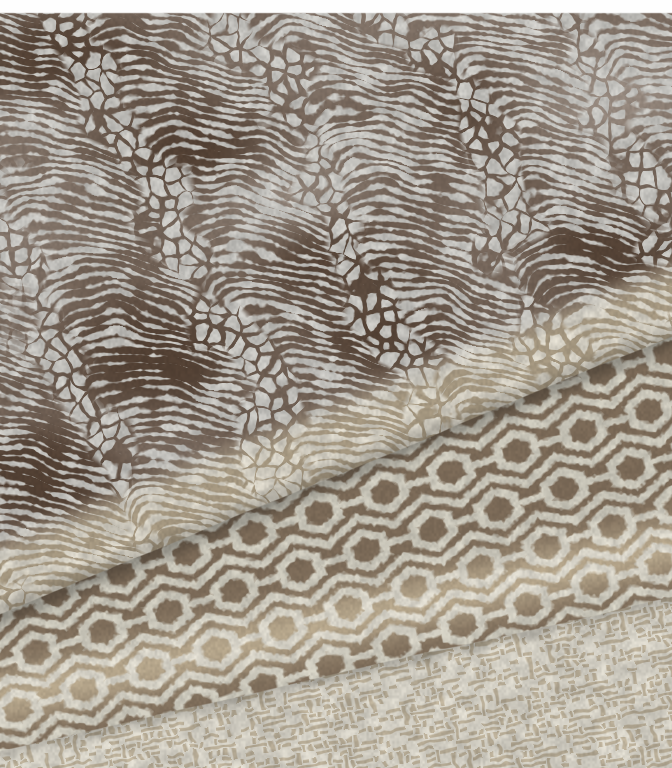
Reproduce this texture procedurally as a Shadertoy shader.

```glsl
// Three overlapping woven fabrics: feathered streaks, a hexagon lattice and a speckled weave.

// Layout, in canvas heights: (height at the left side, slope)
const vec2 UPPER_EDGE = vec2(0.199, 0.415);
const vec2 LOWER_EDGE = vec2(0.023, 0.228);
const float TOP_STRIP = 0.983;
const float ROLL_HEIGHT = 0.1;

// Feathered streaks
const vec2 SPINE_ANCHOR = vec2(0.202, 0.74);
const float SPINE_LEAN = 0.5;
const float SPINE_SPACING = 0.222;
const float STREAK_SPACING = 0.0122;
const float PEBBLE_SCALE = 50.0;

// Broad tone of the streaked cloth: (x, y, brightness)
const vec2 TONE_RADIUS = vec2(0.1, 0.06);
const vec3 TONES[10] = vec3[10](
    vec3(0.25, 0.80, -0.8), vec3(0.04, 0.38, -1.0), vec3(0.20, 0.53, -0.8), vec3(0.43, 0.67, -0.7),
    vec3(0.50, 0.56, -0.7), vec3(0.07, 0.94, -0.6), vec3(0.58, 0.88, -0.5), vec3(0.78, 0.67, -0.6),
    vec3(0.37, 0.74, 0.7), vec3(0.78, 0.86, 0.7));

// Lattice and weave
const float LATTICE_SIZE = 0.09;
const float LATTICE_ANGLE = 0.3;
const float LATTICE_SQUASH = 1.2;
const float WEAVE_SCALE = 100.0;
const float WEAVE_ANGLE = 0.2;

// Thread colours
const vec3 DARK_BROWN = vec3(0.32, 0.25, 0.2);
const vec3 TAUPE = vec3(0.59, 0.54, 0.5);
const vec3 GOLD = vec3(0.75, 0.69, 0.58);
const vec3 SILVER = vec3(0.81, 0.81, 0.795);
const vec3 CREAM = vec3(0.86, 0.845, 0.8);

float hash(vec2 q) {
    vec3 a = fract(q.xyx * 0.1031);
    a += dot(a, a.yzx + 33.33);
    return fract((a.x + a.y) * a.z);
}

float noise(vec2 q) {
    vec2 i = floor(q), f = fract(q);
    f = f * f * (3.0 - 2.0 * f);
    return mix(mix(hash(i), hash(i + vec2(1, 0)), f.x),
               mix(hash(i + vec2(0, 1)), hash(i + vec2(1, 1)), f.x), f.y);
}

float fbm(vec2 q) { return 0.6 * noise(q) + 0.4 * noise(q * 2.3 + 7.3); }

vec2 rotate(vec2 q, float angle) {
    float c = cos(angle), s = sin(angle);
    return vec2(c * q.x + s * q.y, c * q.y - s * q.x);
}

float edgeHeight(vec2 edge, float x) { return edge.x + edge.y * x; }

// Gap between the two nearest scattered centres: zero on pebble borders
float pebbleGap(vec2 q) {
    float nearest = 9.0, second = 9.0;
    for (int j = -1; j <= 1; j++)
    for (int i = -1; i <= 1; i++) {
        vec2 id = floor(q) + vec2(i, j);
        float d = length(q - id - vec2(hash(id), hash(id + 57.0)));
        second = min(second, max(nearest, d));
        nearest = min(nearest, d);
    }
    return second - nearest;
}

float broadTone(vec2 p) {
    float tone = 0.7 * (fbm(p * vec2(6.0, 11.0) + 11.0) - 0.5);
    for (int i = 0; i < 10; i++) {
        vec2 d = (p - TONES[i].xy) / TONE_RADIUS;
        tone += TONES[i].z * exp(-dot(d, d));
    }
    return clamp(tone, -1.0, 1.0);
}

vec3 streakFabric(vec2 p) {
    float height = (p.y - edgeHeight(UPPER_EDGE, p.x)) / ROLL_HEIGHT;
    float roll = 1.0 - smoothstep(0.6, 1.15, height);
    float fray = noise(p * 230.0) + noise(p * 120.0) - 1.0;
    float tone = mix(broadTone(p), 0.3, roll);

    // Streaks curve away from leaning spines
    float spineX = SPINE_ANCHOR.x + SPINE_LEAN * (SPINE_ANCHOR.y - p.y);
    float across = fract((p.x - spineX) / SPINE_SPACING + 0.4 * (fbm(p * 6.0) - 0.5));
    float toSpine = min(across, 1.0 - across);
    float flow = p.y - 0.075 * (1.0 - exp(-5.0 * across)) + 0.085 * across;
    float phase = flow / STREAK_SPACING + 1.3 * noise(p * 26.0);
    float ridge = abs(fract(phase) - 0.5) * 2.0;
    float breaks = noise(vec2(p.x * 40.0, floor(phase) * 3.7)) + 0.8 * noise(p * 55.0) - 0.9;
    float width = 0.46 + 0.85 * breaks + 0.22 * tone;
    float streak = smoothstep(-0.25, 0.25, width - ridge + 0.4 * fray);

    // Pebbles gather along each spine
    vec2 bent = p + 0.012 * vec2(noise(p * 50.0), noise(p * 50.0 + 31.0));
    float gap = pebbleGap(bent * PEBBLE_SCALE) + 0.14 * fray + 0.3 * (noise(p * 32.0) - 0.5);
    float pebble = smoothstep(0.12, 0.3, gap);
    float nearSpine = 1.0 - smoothstep(0.1, 0.18, toSpine + 0.3 * (noise(p * 24.0) - 0.5));
    float pale = mix(streak, pebble, nearSpine);

    vec3 ground = mix(DARK_BROWN, TAUPE, smoothstep(-0.9, 0.8, tone));
    ground = mix(ground, GOLD * 0.87, roll * 0.9);
    vec3 thread = mix(SILVER, CREAM, roll) * (0.88 + 0.17 * noise(p * 90.0));
    float shade = mix(0.84, 1.0, smoothstep(0.0, 0.3, height));
    return mix(ground, thread, pale * 0.92) * shade;
}

vec3 latticeFabric(vec2 p) {
    float height = p.y - edgeHeight(LOWER_EDGE, p.x);
    float overhang = edgeHeight(UPPER_EDGE, p.x) - p.y;
    vec2 q = rotate(p, LATTICE_ANGLE) * vec2(1.0, LATTICE_SQUASH) / LATTICE_SIZE;

    // Nearest centre of the staggered hexagons
    vec2 period = vec2(1.0, 1.7320508);
    vec2 a = mod(q, period) - 0.5 * period;
    vec2 b = mod(q - 0.5 * period, period) - 0.5 * period;
    vec2 g = abs(dot(a, a) < dot(b, b) ? a : b);
    float slanted = dot(g, vec2(0.5, 0.866));
    float ring = abs(max(slanted, g.x) - 0.265) - 0.07;
    float zigzag = abs(slanted - 0.5) - 0.065;
    float link = max(g.y - 0.06, 0.26 - g.x);
    float line = min(ring, min(zigzag, link)) + 0.05 * (noise(p * 230.0) - 0.5);
    float pale = 1.0 - smoothstep(-0.03, 0.03, line);

    // Satin sheen along the lower fold
    float offset = (height - 0.067) / 0.04;
    float sheen = exp(-offset * offset);
    vec3 ground = mix(mix(DARK_BROWN, GOLD, 0.36), GOLD, sheen * 0.85);
    vec3 thread = mix(SILVER * vec3(0.98, 0.965, 0.92), CREAM, sheen) * (0.92 + 0.12 * noise(p * 110.0));
    float shade = mix(0.75, 1.0, smoothstep(0.0, 0.03, overhang));
    return mix(ground, thread, pale) * shade;
}

vec3 speckledFabric(vec2 p) {
    vec2 q = rotate(p, WEAVE_ANGLE) * WEAVE_SCALE * vec2(1.0, 1.25);
    q += 0.5 * vec2(noise(p * 120.0), noise(p * 120.0 + 9.0));
    vec2 id = floor(q), local = abs(fract(q) - 0.5);
    float dash = hash(id) < 0.6 ? local.y : local.x;
    float tan = (1.0 - smoothstep(0.12, 0.4, dash)) * step(0.3, hash(id + 23.0));
    float overhang = edgeHeight(LOWER_EDGE, p.x) - p.y;
    float shade = mix(0.84, 1.0, smoothstep(0.0, 0.02, overhang));
    return mix(CREAM * 0.98, GOLD * 0.9, tan * 0.75) * shade * (0.9 + 0.14 * noise(p * 70.0));
}

void mainImage(out vec4 fragColor, in vec2 fragCoord) {
    vec2 p = fragCoord / iResolution.y;
    float soft = 1.0 / iResolution.y;
    float wave = 0.003 * (noise(vec2(p.x * 13.0, 2.0)) - 0.5);

    // Stack the fabrics from the lowest to the uppermost
    float aboveLower = p.y - edgeHeight(LOWER_EDGE, p.x) + wave;
    float aboveUpper = p.y - edgeHeight(UPPER_EDGE, p.x) - wave;
    vec3 colour = mix(speckledFabric(p), latticeFabric(p), smoothstep(-soft, soft, aboveLower));
    colour = mix(colour, streakFabric(p), smoothstep(-soft, soft, aboveUpper));

    // Fine thread grain, then the plain strip on top
    colour *= 0.95 + 0.1 * noise(p * vec2(330.0, 270.0));
    colour = mix(colour, vec3(0.995), smoothstep(-soft, soft, p.y - TOP_STRIP));
    fragColor = vec4(colour, 1.0);
}
```
